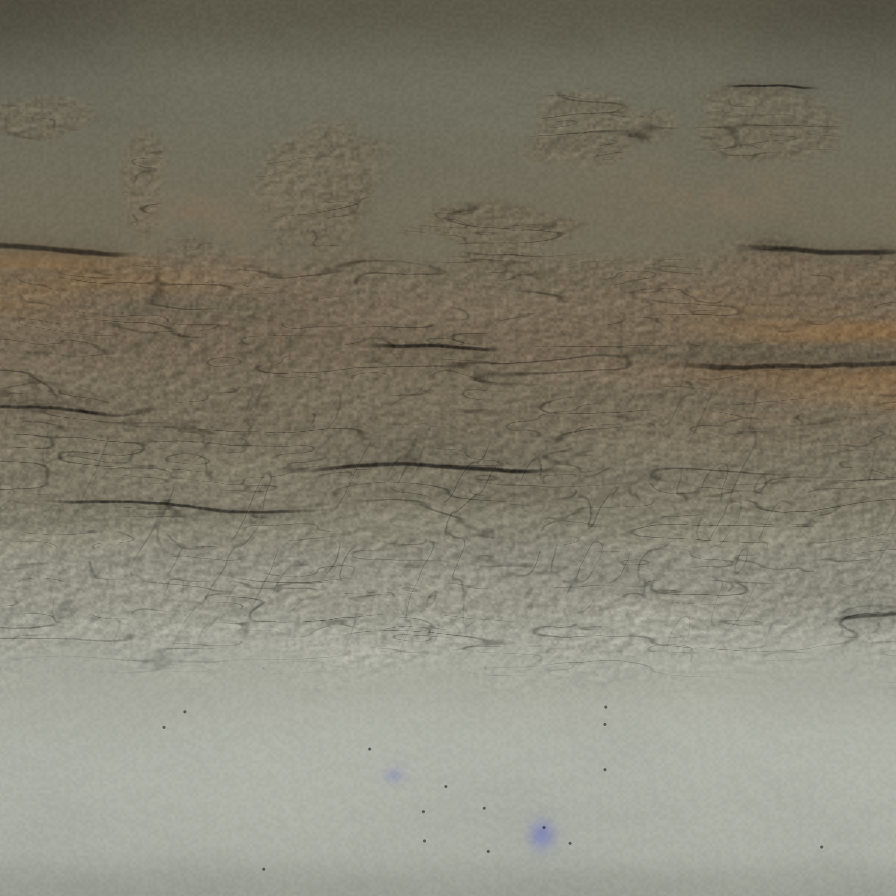
This texture is drawn by a Shadertoy shader. Its source:

```glsl
#define GRAIN 0.055
#define RELIEF 0.13
#define CRACK_DARKNESS 0.36
#define STROKE_DARKNESS 0.42
#define RUST vec3(0.54, 0.40, 0.25)
#define CLAY vec3(0.44, 0.385, 0.31)
#define HAZE vec3(0.52, 0.44, 0.35)
#define BLUE vec3(0.46, 0.49, 0.73)

// Height in w, wall colour in rgb, from bottom to top
const vec4 WALL[11] = vec4[11](
    vec4(0.61, 0.62, 0.58, 0.00), vec4(0.67, 0.68, 0.64, 0.06),
    vec4(0.68, 0.69, 0.65, 0.16), vec4(0.65, 0.655, 0.61, 0.25),
    vec4(0.57, 0.565, 0.51, 0.35), vec4(0.49, 0.475, 0.41, 0.45),
    vec4(0.46, 0.435, 0.37, 0.54), vec4(0.44, 0.405, 0.335, 0.62),
    vec4(0.45, 0.425, 0.355, 0.74), vec4(0.43, 0.425, 0.365, 0.90),
    vec4(0.36, 0.35, 0.29, 1.00));

// Centre in xy, half size in zw
const vec4 PATCHES[6] = vec4[6](
    vec4(0.045, 0.868, 0.060, 0.022), vec4(0.160, 0.795, 0.022, 0.065),
    vec4(0.350, 0.790, 0.082, 0.070), vec4(0.655, 0.850, 0.082, 0.045),
    vec4(0.865, 0.862, 0.072, 0.040), vec4(0.560, 0.745, 0.110, 0.025));

// Centre in xy, half length in z, half thickness in w
const vec4 STROKES[9] = vec4[9](
    vec4(0.06, 0.722, 0.100, 0.0030), vec4(0.485, 0.610, 0.085, 0.0022),
    vec4(0.90, 0.592, 0.170, 0.0028), vec4(0.920, 0.718, 0.110, 0.0030),
    vec4(0.05, 0.541, 0.090, 0.0020), vec4(0.480, 0.481, 0.170, 0.0022),
    vec4(0.20, 0.436, 0.180, 0.0018), vec4(0.975, 0.308, 0.050, 0.0022),
    vec4(0.86, 0.898, 0.060, 0.0014));

float hash(vec2 p) {
    return fract(sin(dot(p, vec2(127.1, 311.7))) * 43758.5);
}

float noise(vec2 p) {
    vec2 i = floor(p), f = fract(p);
    f = f * f * (3.0 - 2.0 * f);
    return mix(mix(hash(i), hash(i + vec2(1, 0)), f.x),
               mix(hash(i + vec2(0, 1)), hash(i + vec2(1, 1)), f.x), f.y);
}

float fbm(vec2 p) {
    float sum = 0.0, amp = 0.5;
    for (int i = 0; i < 5; i++) {
        sum += amp * noise(p);
        p = mat2(1.6, 1.2, -1.2, 1.6) * p + 7.3;
        amp *= 0.5;
    }
    return sum;
}

// Soft elliptical spot, 1 at its centre
float glow(vec2 uv, vec2 centre, vec2 size) {
    vec2 d = (uv - centre) / size;
    return exp(-dot(d, d));
}

// Thin contour of a noise field, broken up by a second field
float cracks(vec2 p, float width, float gate) {
    float line = 1.0 - smoothstep(0.0, width, abs(noise(p) - 0.5));
    return line * smoothstep(gate, gate + 0.2, noise(p * 0.7 + 31.0));
}

vec3 wallColour(float y) {
    vec3 col = WALL[0].rgb;
    for (int i = 1; i < 11; i++)
        col = mix(col, WALL[i].rgb, smoothstep(WALL[i - 1].w, WALL[i].w, y));
    return col;
}

// Exposed rough stone: a broad band and the patches above it
float stoneMask(vec2 uv, float warp) {
    float edge = uv.y + warp * 0.07;
    float mask = (1.0 - smoothstep(0.70, 0.735, edge)) * smoothstep(0.22, 0.31, edge);
    for (int i = 0; i < 6; i++) {
        float r = length((uv - PATCHES[i].xy) / PATCHES[i].zw);
        mask = max(mask, 0.85 * (1.0 - smoothstep(0.75, 1.15, r + warp * 1.3)));
    }
    return mask;
}

void mainImage(out vec4 fragColor, in vec2 fragCoord) {
    vec2 uv = fragCoord / iResolution.xy;
    float warp = fbm(uv * vec2(14.0, 22.0)) - 0.48;
    float stone = stoneMask(uv, warp);
    float upper = smoothstep(0.36, 0.62, uv.y);

    // Plaster gradient, clouds and warm stains
    vec3 col = wallColour(uv.y + warp * 0.02);
    col *= 1.0 + 0.08 * (fbm(uv * vec2(5.0, 9.0)) - 0.48);
    col = mix(col, CLAY, 0.45 * stone * upper);
    float streak = fbm(uv * vec2(4.0, 38.0) + 4.0);
    float rust = glow(uv, vec2(1.0, 0.615), vec2(0.20, 0.075))
               + glow(uv, vec2(0.0, 0.690), vec2(0.20, 0.035));
    col = mix(col, RUST, min(rust * smoothstep(0.25, 0.65, streak), 1.0) * 0.65);
    float haze = glow(uv, vec2(0.84, 0.79), vec2(0.15, 0.035))
               + glow(uv, vec2(0.22, 0.75), vec2(0.06, 0.035));
    col = mix(col, HAZE, 0.45 * haze * smoothstep(0.35, 0.6, warp + 0.48));

    // Layered bands and lit relief of the stone
    vec2 bent = uv + vec2(0.0, 0.018 * (noise(uv * vec2(7.0, 5.0)) - 0.5) + 0.008 * warp);
    vec2 grit = bent * vec2(95.0, 170.0);
    float relief = fbm(grit) - fbm(grit + vec2(-0.45, 0.6));
    col *= 1.0 + stone * (RELIEF * 2.2 * relief + 0.18 * (streak - 0.48));

    // Long horizontal cracks and slanted fractures
    float level = cracks(bent * vec2(9.0, 66.0), 0.045, 0.48)
                + 0.7 * cracks(bent * vec2(24.0, 125.0) + 9.0, 0.07, 0.50);
    vec2 slant = vec2(uv.x - 0.42 * uv.y, uv.y) + 0.012 * warp;
    float middle = glow(uv, vec2(0.5, 0.43), vec2(0.55, 0.17));
    float oblique = cracks(slant * vec2(58.0, 24.0) + 17.0, 0.05, 0.46) * middle;
    col *= 1.0 - CRACK_DARKNESS * stone * min(level * 0.75 + oblique * 0.6, 1.0);

    // Dominant dark seams, each with a faint shadow
    for (int i = 0; i < 9; i++) {
        vec4 s = STROKES[i];
        vec2 d = abs(bent - s.xy);
        float taper = 1.0 - smoothstep(0.5, 1.0, d.x / s.z);
        float seam = 1.0 - smoothstep(0.3, 1.5, d.y / s.w);
        float shade = exp(-d.y / (s.w * 4.0));
        col *= 1.0 - taper * (STROKE_DARKNESS * seam * (0.5 + streak) + 0.12 * shade);
    }

    // Blue stains and sparse dark specks on the pale base
    col = mix(col, BLUE, 0.7 * glow(uv, vec2(0.605, 0.068), vec2(0.014, 0.016)));
    col = mix(col, BLUE, 0.35 * glow(uv, vec2(0.440, 0.135), vec2(0.012, 0.009)));
    vec2 cell = floor(uv * 45.0);
    vec2 spot = 0.2 + 0.6 * vec2(hash(cell), hash(cell + 5.0));
    float speck = 1.0 - smoothstep(0.04, 0.11, length(fract(uv * 45.0) - spot));
    col *= 1.0 - 0.5 * speck * step(0.965, hash(cell + 13.0)) * (1.0 - smoothstep(0.2, 0.28, uv.y));

    // Fine grain and darkened upper corners
    col += GRAIN * (noise(uv * 300.0) - 0.5) * (0.6 + 0.8 * stone);
    col *= 1.0 - 0.12 * smoothstep(0.25, 0.5, abs(uv.x - 0.5)) * smoothstep(0.8, 1.0, uv.y);
    fragColor = vec4(clamp(col, 0.0, 1.0), 1.0);
}
```
